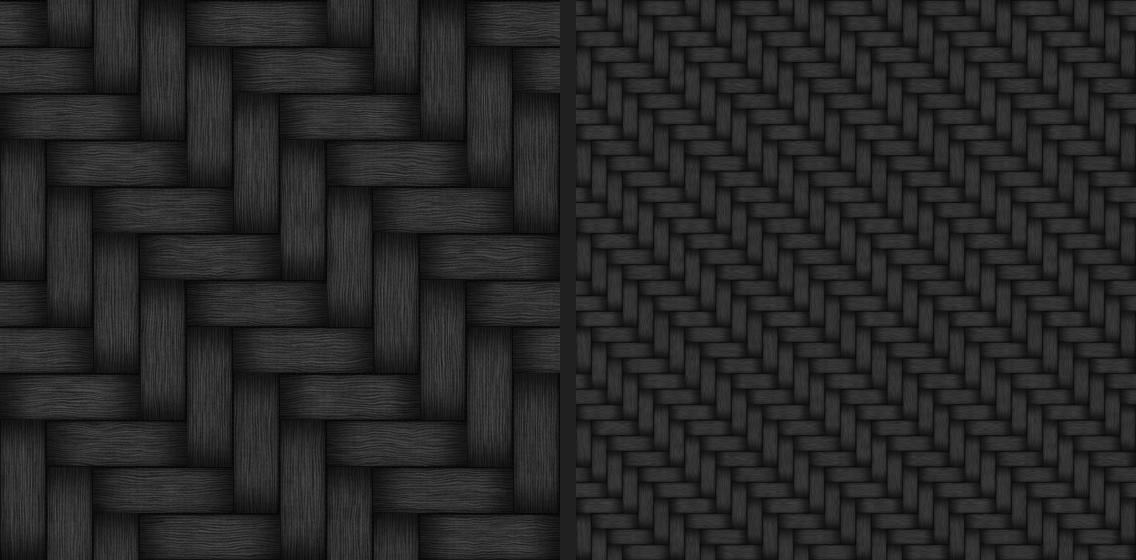
Left: one tile. Right: repeated 3 by 3.
Give the GLSL for this pattern, as a Shadertoy shader.

```glsl
// Charcoal twill weave of fibrous straps, each passing over three and under three.
#define CELLS 12.0        // straps across and down, a multiple of SPAN * 2
#define SPAN 3.0          // cells covered by each visible strap
#define HALF_WIDTH 0.480  // strap half width, in cells
#define BASE 0.198        // strap brightness
#define END_SHADE 0.36    // brightness where a strap dips under
#define EDGE_SHADE 0.40   // darkening along the long edges
#define FIBRES 17.0       // coarse fibres across a strap
#define GRAIN 1.0         // fibre contrast
#define WAVE 0.085        // sideways wander of the fibres
#define VARIATION 0.06    // brightness spread between straps
#define GAP 0.030         // brightness between straps

float hash(vec2 p) {
    return fract(sin(dot(p, vec2(127.1, 311.7))) * 43758.5453);
}

float noise(vec2 p) {
    vec2 i = floor(p), f = fract(p);
    f = f * f * (3.0 - 2.0 * f);
    return mix(mix(hash(i), hash(i + vec2(1, 0)), f.x),
               mix(hash(i + vec2(0, 1)), hash(i + vec2(1, 1)), f.x), f.y);
}

// Brightness factor of long wandering fibres, centred on one; p = (along, across)
float fibres(vec2 p, vec2 seed, float wander) {
    float bend = noise(p * vec2(1.7, 2.5) + seed) - 0.5;
    bend += 0.35 * (noise(p * vec2(6.0, 6.0) + seed + 31.0) - 0.5);
    float v = p.y + wander * bend;
    // Regular ridges with uneven spacing and depth
    float phase = v * FIBRES + 0.9 * noise(vec2(p.x * 1.2, v * 9.0) + seed + 13.0);
    float ridge = 0.5 + 0.5 * cos(6.28319 * phase);
    float depth = noise(vec2(p.x * 1.6, phase) + seed);
    float fine = noise(vec2(p.x * 3.0, v * FIBRES * 2.1) + seed + 57.0);
    float speck = noise(p * vec2(26.0, 42.0) + seed + 83.0);
    float tone = 0.42 * (ridge - 0.5) * (0.35 + depth);
    tone += 0.42 * (fine - 0.5) + 0.26 * (speck - 0.5);
    return 1.0 + GRAIN * tone;
}

void mainImage(out vec4 fragColor, in vec2 fragCoord) {
    vec2 p = fragCoord / iResolution.xy * CELLS;
    float px = CELLS / min(iResolution.x, iResolution.y);
    vec2 cell = floor(p), f = fract(p);

    // Diagonal step decides which direction lies on top
    float k = mod(cell.x + cell.y + SPAN, 2.0 * SPAN);
    bool horizontal = k < SPAN;
    float part = horizontal ? k : k - SPAN;
    vec2 axis = horizontal ? vec2(1, 0) : vec2(0, 1);
    vec2 local = vec2(part + dot(f, axis), dot(f, axis.yx));

    // Wrapped strap identity keeps straps whole across the canvas border
    vec2 id = mod(cell - axis * part, CELLS);
    vec2 seed = floor(vec2(hash(id + 3.0), hash(id + 19.0)) * 200.0);

    // Rounded cross section and shadows at the tucked ends
    float side = abs(local.y - 0.49);
    float end = min(local.x, SPAN - local.x);
    float shade = 1.0 - EDGE_SHADE * pow(min(side / HALF_WIDTH, 1.0), 5.0);
    shade *= mix(END_SHADE, 1.0, smoothstep(-0.15, 0.85, end));

    // Fibres wander more on the horizontal straps
    float grain = fibres(local, seed, horizontal ? WAVE : WAVE * 0.45);
    float wear = 1.0 + VARIATION * (hash(id + 41.0) - 0.5);
    float strap = BASE * shade * grain * wear;

    // Dark seams with faint cross threads
    float threads = 0.5 + 0.5 * cos(local.x * 6.28319 * 8.0);
    float seam = GAP * (0.6 + 0.8 * threads);
    float cover = smoothstep(px * 0.7, -px * 0.7, side - HALF_WIDTH);
    fragColor = vec4(vec3(mix(seam, strap, cover)), 1.0);
}
```
